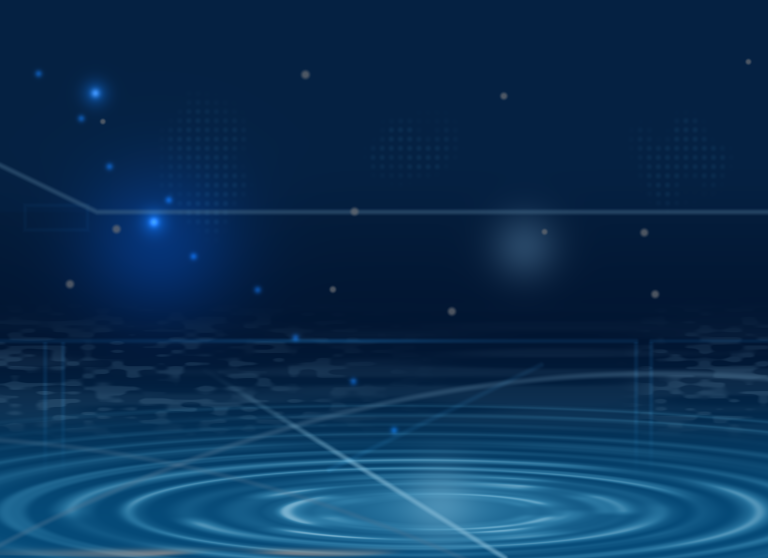
Write a Shadertoy shader that draws this background.

```glsl
const vec3 TOP_NAVY = vec3(0.02, 0.13, 0.26);
const vec3 DEEP_NAVY = vec3(0.005, 0.088, 0.205);
const vec3 WATER = vec3(0.02, 0.29, 0.47);
const vec3 SKY = vec3(0.29, 0.62, 0.78);
const vec3 FOAM = vec3(0.52, 0.73, 0.84);
const vec3 STEEL = vec3(0.3, 0.45, 0.57);
const vec3 HALO_BLUE = vec3(0.01, 0.1, 0.25);
const vec3 SPARK_BLUE = vec3(0.06, 0.38, 0.75);
const vec3 DUST = vec3(0.42, 0.43, 0.45);
const vec3 SAND = vec3(0.7, 0.62, 0.58);

const float HORIZON = 0.389;
const float PANEL_Y = 0.62;
const vec2 PANEL_BEND = vec2(0.174, PANEL_Y);
const vec2 POOL = vec2(0.79, 0.088);
const float RING_SQUASH = 0.15;
const int RING_COUNT = 12;
const int SPARK_COUNT = 9;
const int DUST_COUNT = 12;
const float MAP_PITCH = 0.0165;

float hash(vec2 p) {
    vec3 q = fract(p.xyx * vec3(0.1031, 0.103, 0.0973));
    q += dot(q, q.yzx + 33.33);
    return fract((q.x + q.y) * q.z);
}

float noise(vec2 p) {
    vec2 i = floor(p), f = fract(p);
    f = f * f * (3.0 - 2.0 * f);
    return mix(mix(hash(i), hash(i + vec2(1, 0)), f.x),
               mix(hash(i + vec2(0, 1)), hash(i + vec2(1, 1)), f.x), f.y);
}

float stroke(float d, float width) { return 1.0 - smoothstep(0.0, width, abs(d)); }

float segment(vec2 p, vec2 a, vec2 b) {
    vec2 ab = b - a;
    return length(p - a - ab * clamp(dot(p - a, ab) / dot(ab, ab), 0.0, 1.0));
}

float glow(vec2 p, vec2 center, vec2 size) {
    vec2 q = (p - center) / size;
    return exp(-dot(q, q));
}

// Concentric ripples in perspective, broken into long arcs by noise
float ripples(vec2 p) {
    float sum = 0.0;
    for (int i = 0; i < RING_COUNT; i++) {
        float t = float(i) / float(RING_COUNT - 1);
        vec2 q = (p - vec2(mix(0.78, 0.7, t), 0.083)) / vec2(1.0, RING_SQUASH);
        float r = length(q);
        vec2 dir = q / max(r, 0.001);
        float arc = mix(0.25, 1.0, smoothstep(0.25, 0.65, noise(dir * 1.6 + float(i) * 7.3)));
        float width = mix(0.035, 0.07, hash(vec2(i, 4)));
        float radius = mix(0.2, 1.27, pow(t, 1.2));
        float grain = 0.35 + 0.65 * noise(vec2(r * 42.0, dir.x * 2.0 + 9.0));
        sum += stroke(r - radius, width) * arc * grain * mix(0.95, 0.3, smoothstep(0.3, 0.75, t));
    }
    return min(sum, 1.0);
}

// Halftone patches shaped like scattered land
float landDots(vec2 p) {
    float land = glow(p, vec2(0.37, 0.7), vec2(0.09, 0.14))
               + glow(p, vec2(0.75, 0.73), vec2(0.1, 0.08))
               + glow(p, vec2(1.22, 0.72), vec2(0.1, 0.1));
    vec2 cell = floor(p / MAP_PITCH);
    float shape = smoothstep(0.35, 0.8, land * (0.4 + noise(cell * 0.35)));
    return shape * stroke(length(fract(p / MAP_PITCH) - 0.5), 0.5);
}

// Thin frame lines
float frames(vec2 p) {
    float bright = 0.4 + 0.6 * glow(p, vec2(0.6, HORIZON), vec2(0.2, 1.0));
    float f = bright * stroke(segment(p, vec2(0, HORIZON), vec2(1.14, HORIZON)), 0.007);
    f += 0.4 * stroke(segment(p, vec2(1.167, HORIZON), vec2(2, HORIZON)), 0.006);
    float xSides = min(min(abs(p.x - 0.081), abs(p.x - 0.113)), min(abs(p.x - 1.14), abs(p.x - 1.167)));
    float fade = smoothstep(0.13, 0.3, p.y) * (1.0 - smoothstep(HORIZON - 0.004, HORIZON, p.y));
    f += 0.4 * stroke(xSides, 0.007) * fade;
    vec2 box = abs(p - vec2(0.101, 0.61)) - vec2(0.056, 0.022);
    return f + 0.15 * stroke(max(box.x, box.y), 0.006);
}

void mainImage(out vec4 fragColor, in vec2 fragCoord) {
    vec2 p = fragCoord / iResolution.y;

    // Night gradient and water
    vec3 col = mix(DEEP_NAVY, TOP_NAVY, smoothstep(0.38, 0.75, p.y));
    col *= mix(0.94, 1.0, smoothstep(PANEL_Y - 0.003, PANEL_Y + 0.003, p.y));
    col = mix(col, WATER, 1.0 - smoothstep(0.06, 0.4, p.y));

    // Soft halos
    col += HALO_BLUE * glow(p, vec2(0.285, 0.56), vec2(0.14, 0.13));
    col += vec3(0.14, 0.17, 0.18) * glow(p, vec2(0.94, 0.557), vec2(0.06));
    col += vec3(0.022, 0.045, 0.05) * landDots(p);

    // Fine broken streaks near the horizon
    float sides = 1.0 - smoothstep(0.35, 0.85, p.x) + smoothstep(1.1, 1.22, p.x);
    float band = smoothstep(0.2, 0.27, p.y) * (1.0 - smoothstep(0.32, 0.47, p.y));
    float streak = smoothstep(0.45, 0.8, noise(p * vec2(38.0, 135.0)));
    float haze = smoothstep(0.3, 0.8, noise(p * vec2(3.0, 60.0)));
    col = mix(col, STEEL, (0.26 * streak * sides + 0.14 * haze) * band);

    // Ripples and lit pool
    float wave = ripples(p);
    col = mix(col, mix(SKY, FOAM, smoothstep(0.45, 0.95, wave)), wave);
    col = mix(col, SKY, 0.55 * glow(p, POOL, vec2(0.22, 0.05)));
    col = mix(col, FOAM, 0.35 * glow(p, POOL + vec2(0.0, 0.01), vec2(0.06, 0.07)));
    float foam = smoothstep(0.2, 0.6, noise(p * vec2(5.0, 100.0)));
    col = mix(col, SAND, 0.7 * foam * glow(p, vec2(0.4, 0.008), vec2(0.32, 0.008)));

    // Sweeping arcs and rays
    float rise = p.y - (0.023 + p.x * (0.521 - 0.221 * p.x));
    float fall = p.y - (0.211 - p.x * (0.067 + 0.227 * p.x));
    col = mix(col, STEEL, 0.4 * stroke(rise, 0.009) + 0.3 * stroke(fall, 0.008));
    float ray = segment(p, vec2(0.367, 0.337), vec2(0.905, 0.0));
    col = mix(col, FOAM, 0.6 * stroke(ray, 0.008) * (1.0 - smoothstep(0.12, 0.36, p.y)));
    col += SKY * 0.08 * stroke(segment(p, vec2(0.97, 0.346), vec2(0.59, 0.158)), 0.008);

    // Frames and panel edge
    col += vec3(0.04, 0.14, 0.2) * frames(p);
    float edge = min(segment(p, PANEL_BEND, vec2(3, PANEL_Y)), segment(p, vec2(0, 0.704), PANEL_BEND));
    col = mix(col, STEEL, 0.42 * stroke(edge, 0.008));

    // Sparks drifting along a diagonal, two of them larger
    for (int i = 0; i < SPARK_COUNT; i++) {
        vec2 jitter = vec2(hash(vec2(i, 1)), hash(vec2(i, 2))) - 0.5;
        vec2 at = mix(vec2(0.048, 0.858), vec2(0.692, 0.249), float(i) / 8.0) + 0.05 * jitter;
        col += SPARK_BLUE * 0.5 * glow(p, at, vec2(0.0065));
    }
    for (int i = 0; i < 2; i++) {
        vec2 at = mix(vec2(0.171, 0.833), vec2(0.276, 0.602), float(i));
        col += SPARK_BLUE * (0.35 * glow(p, at, vec2(0.024)) + 0.4 * glow(p, at, vec2(0.01)));
        col += SAND * 0.25 * glow(p, at, vec2(0.007));
    }

    // Floating dust
    for (int i = 0; i < DUST_COUNT; i++) {
        vec2 jitter = vec2(hash(vec2(i, 7)), hash(vec2(i, 9)));
        vec2 at = (vec2(i % 4, i / 4) + 0.15 + 0.7 * jitter) * vec2(0.35, 0.21) + vec2(0, 0.33);
        float size = mix(0.005, 0.009, hash(vec2(i, 11)));
        float disc = 1.0 - smoothstep(size * 0.3, size * 1.3, length(p - at));
        col = mix(col, DUST, 0.7 * disc);
    }

    fragColor = vec4(clamp(col, 0.0, 1.0), 1.0);
}
```
